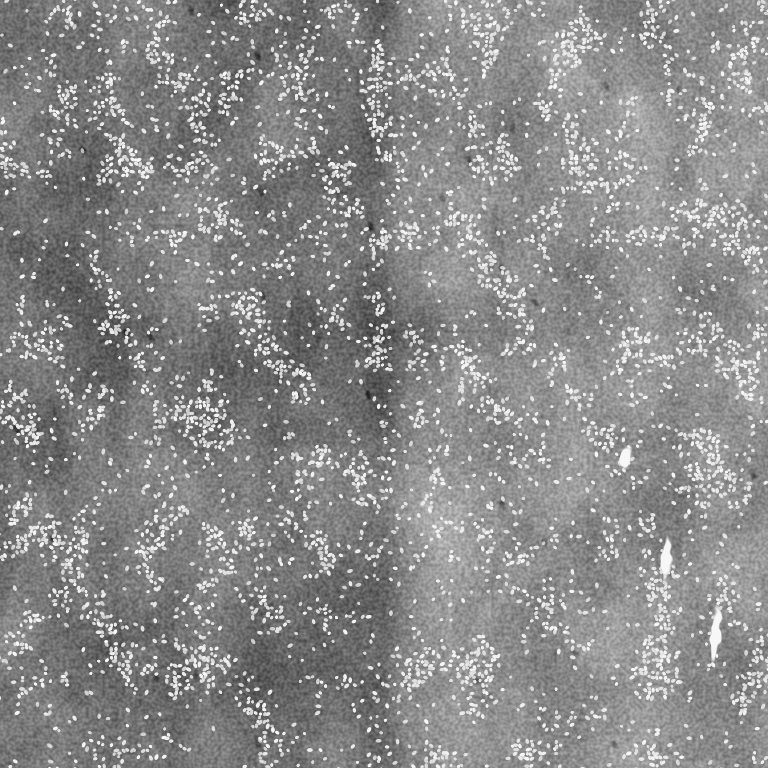
A WebGL 1 fragment shader for this texture:

```glsl
precision highp float;
// Weathered grey concrete: a soft vertical fold, cloudy stains, fine grain and clustered white specks.
uniform vec2 u_resolution;

const float LEFT_TONE = 0.445;
const float RIGHT_TONE = 0.560;
const float FOLD_X = 0.513;
const float FOLD_SHADOW = 0.05;
const float CLOUD_CONTRAST = 0.13;
const float STREAK_CONTRAST = 0.07;
const float PATCH_CONTRAST = 0.035;
const float GRAIN_CONTRAST = 0.15;
const float SPECK_CELLS = 190.0;
const float SPECK_SPARSE = 0.045;    // chance of a speck between clusters
const float SPECK_CLUSTERED = 0.52;  // added chance inside clusters
const float SPECK_TONE = 0.97;
const float PIT_CELLS = 22.0;
const float PIT_CHANCE = 0.07;
const int FLAKES = 3;

vec2 hash2(vec2 p) {
  vec3 q = fract(vec3(p.xyx) * vec3(0.1031, 0.1030, 0.0973));
  q += dot(q, q.yzx + 33.33);
  return fract((q.xx + q.yz) * q.zy);
}

vec2 gradientAt(vec2 cell) {
  float angle = 6.2832 * hash2(cell + 71.0).x;
  return vec2(cos(angle), sin(angle));
}

float gradientNoise(vec2 p) {
  vec2 i = floor(p), f = fract(p);
  vec2 u = f * f * f * (f * (f * 6.0 - 15.0) + 10.0);
  vec2 e = vec2(1.0, 0.0);
  float low = mix(dot(gradientAt(i), f), dot(gradientAt(i + e), f - e), u.x);
  float high = mix(dot(gradientAt(i + e.yx), f - e.yx),
                   dot(gradientAt(i + e.xx), f - e.xx), u.x);
  return mix(low, high, u.y);
}

float fbm(vec2 p) {
  float sum = 0.0, amplitude = 1.0;
  for (int i = 0; i < 4; i++) {
    sum += amplitude * gradientNoise(p);
    p = p * 2.03 + 17.3;
    amplitude *= 0.55;
  }
  return sum;
}

// Distance to an ellipse, in units of its radii, after turning by angle.
float ellipse(vec2 d, float angle, vec2 radii) {
  float c = cos(angle), s = sin(angle);
  return length(vec2(c * d.x + s * d.y, c * d.y - s * d.x) / radii);
}

float speckChance(vec2 p) {
  float clumps = gradientNoise(p * vec2(17.0, 12.0) + 5.0)
               + 0.6 * gradientNoise(p * vec2(42.0, 34.0) + 40.0);
  return SPECK_SPARSE + SPECK_CLUSTERED * smoothstep(-0.02, 0.55, clumps);
}

float specks(vec2 p) {
  vec2 g = p * SPECK_CELLS;
  float cover = 0.0;
  for (int y = -1; y <= 1; y++) {
    for (int x = -1; x <= 1; x++) {
      vec2 cell = floor(g) + vec2(float(x), float(y));
      vec2 pick = hash2(cell + 211.0), shape = hash2(cell + 503.0);
      vec2 center = cell + 0.2 + 0.6 * hash2(cell + 907.0);
      vec2 radii = mix(vec2(0.40, 0.36), vec2(0.75, 0.46), shape.x);
      float d = ellipse(g - center, 3.1416 * shape.y, radii);
      float present = step(pick.x, speckChance(cell / SPECK_CELLS));
      cover = max(cover, present * mix(0.7, 1.0, pick.y) * (1.0 - smoothstep(0.7, 1.3, d)));
    }
  }
  return cover;
}

float pits(vec2 p) {
  vec2 g = p * PIT_CELLS, cell = floor(g);
  vec2 pick = hash2(cell + 331.0);
  vec2 center = 0.3 + 0.4 * hash2(cell + 653.0);
  float d = ellipse(fract(g) - center, 1.57 + pick.y, vec2(0.16, 0.09));
  return step(pick.x, PIT_CHANCE) * (1.0 - smoothstep(0.3, 1.3, d));
}

// A few long chips on the lighter side.
float flakes(vec2 p) {
  float cover = 0.0;
  vec2 ragged = 0.006 * vec2(gradientNoise(p * 70.0), gradientNoise(p * 70.0 + 30.0));
  for (int i = 0; i < FLAKES; i++) {
    float k = float(i);
    vec2 center = vec2(0.81 + 0.055 * k, 0.38 - 0.11 * k) + 0.03 * hash2(vec2(k, 8.0));
    float d = ellipse(p + ragged - center, 1.3 + 0.3 * hash2(vec2(k, 3.0)).x,
                      vec2(0.016 + 0.011 * k, 0.0065));
    cover = max(cover, 1.0 - smoothstep(0.75, 1.15, d));
  }
  return cover;
}

void main() {
  vec2 p = gl_FragCoord.xy / u_resolution;

  // Two sides of the fold, with a shadow along its darker edge
  float foldOffset = p.x - FOLD_X + 0.015 * gradientNoise(vec2(p.y * 5.0, 2.0));
  float tone = mix(LEFT_TONE, RIGHT_TONE, smoothstep(-0.02, 0.025, foldOffset));
  tone -= FOLD_SHADOW * exp(-pow((foldOffset + 0.025) / 0.03, 2.0));

  // Clouds, vertical streaks, flat patches and dark smudges
  tone += CLOUD_CONTRAST * fbm(p * vec2(6.0, 4.5) + 3.0);
  tone += STREAK_CONTRAST * gradientNoise(p * vec2(16.0, 4.0) + 60.0);
  tone += PATCH_CONTRAST * smoothstep(0.12, 0.22, gradientNoise(p * vec2(13.0, 9.0) + 90.0));
  tone -= PATCH_CONTRAST * smoothstep(0.15, 0.25, gradientNoise(p * vec2(19.0, 15.0) + 130.0));
  tone -= 0.12 * exp(-pow(ellipse(p - vec2(0.05, 0.41), 0.0, vec2(0.028, 0.05)), 2.0));

  // Fine grain and pits
  tone += GRAIN_CONTRAST * (gradientNoise(p * 233.0) + 0.6 * gradientNoise(p * 117.0 + 9.0));
  tone -= 0.18 * pits(p);

  tone = mix(tone, SPECK_TONE, max(specks(p), flakes(p)));
  gl_FragColor = vec4(vec3(clamp(tone, 0.0, 1.0)), 1.0);
}
```
